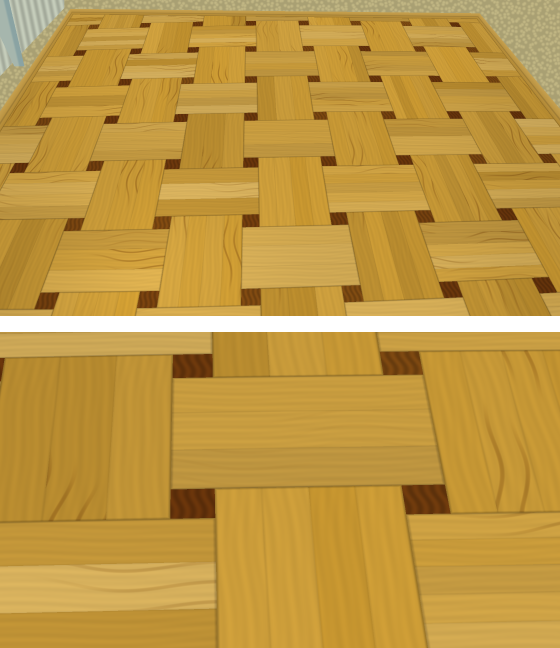
Top: the whole. Bottom: its middle third, enlarged.
Reproduce this pattern procedurally as a Shadertoy shader.

```glsl
// Basket-weave parquet floor with dark corner squares, seen in perspective in a room.

const float SAMPLES = 3.0;        // antialiasing grid per side
const float HALF_INLAY = 0.095;   // half side of a dark square, in blocks
const vec3 GOLD = vec3(0.78, 0.59, 0.19);
const vec3 PALE = vec3(0.82, 0.68, 0.37);
const vec3 TAN = vec3(0.65, 0.48, 0.14);
const vec3 VEIN = vec3(0.52, 0.33, 0.08);
const vec3 WALNUT = vec3(0.38, 0.19, 0.04);
const vec3 WALL = vec3(0.72, 0.68, 0.49);
const vec3 ENAMEL = vec3(0.76, 0.79, 0.72);
const vec3 STEEL = vec3(0.54, 0.64, 0.64);

float hash(vec2 p) {
    vec3 q = fract(p.xyx * vec3(0.1031, 0.1030, 0.0973));
    q += dot(q, q.yzx + 33.33);
    return fract((q.x + q.y) * q.z);
}

// Distance to the nearest scattered point.
float cellular(vec2 p) {
    vec2 cell = floor(p);
    float nearest = 2.0;
    for (int j = -1; j <= 1; j++)
        for (int i = -1; i <= 1; i++) {
            vec2 c = cell + vec2(i, j);
            vec2 point = c + vec2(hash(c), hash(c + 57.0));
            nearest = min(nearest, length(p - point));
        }
    return nearest;
}

// Signed distance to the line a-b.
float lineSide(vec2 p, vec2 a, vec2 b) {
    vec2 d = normalize(b - a);
    return dot(p - a, vec2(-d.y, d.x));
}

// Canvas to floor blocks: perspective with a slight lens bend.
vec2 floorCoords(vec2 p) {
    float dx = p.x - 0.794, y = p.y - 0.074;
    float tilt = -0.010 - 0.0216 * y;
    float bend = 0.026 - 0.0476 * y;
    float depth = p.y - dx * (tilt + bend * dx) + 0.8565;
    float u = dx / (0.1805 * (p.y + 0.8565));
    return vec2(u * (1.0 + 0.003 * u * u), 11.574 / depth - 6.4435);
}

// One block of glued strips; q.x runs along the grain.
vec3 woodBlock(vec2 q, vec2 id, bool crosswise) {
    float seed = hash(id + 20.0);
    float count = 3.0 + floor(3.0 * hash(id + 41.0));
    float across = (q.y / (1.0 - 2.0 * HALF_INLAY) + 0.5) * count;
    float strip = floor(across);
    float tone = hash(id * 7.0 + strip * 3.7 + 90.0);
    float phase = 40.0 * tone + 9.0 * seed;

    float paleness = crosswise ? 0.2 + 0.75 * tone : 0.28 * tone;
    vec3 col = mix(GOLD, PALE, paleness);
    col = mix(col, TAN, 0.55 * smoothstep(0.5, 1.0, hash(id + strip * 5.3 + 130.0)));

    // Layered sines: fine fibres and wandering veins
    float sway = sin(q.x * 4.0 + phase) + 0.5 * sin(q.x * 9.0 - phase);
    float fibre = sin(q.y * 150.0 + 2.0 * sway) + sin(q.y * 83.0 + q.x * 5.0 + phase);
    float vein = smoothstep(0.72, 1.0, sin(q.y * 55.0 + 2.2 * sway + phase));
    float patch_ = smoothstep(-0.2, 1.0, sin(q.x * 3.0 + q.y * 4.0 + phase * 2.0));
    col *= 1.0 + 0.014 * fibre + 0.05 * (seed - 0.5);
    col = mix(col, VEIN, 0.5 * vein * patch_ * smoothstep(0.4, 0.9, fract(tone * 7.0)));

    // Joints between strips and around the block
    float joint = abs(fract(across + 0.5) - 0.5) / count;
    float rim = min(0.5 - HALF_INLAY - abs(q.y), 0.5 + HALF_INLAY - abs(q.x));
    col *= 1.0 - 0.06 * (1.0 - smoothstep(0.0, 0.012, joint));
    return col * (1.0 - 0.2 * (1.0 - smoothstep(0.0, 0.014, rim)));
}

vec3 parquet(vec2 uv) {
    vec2 cell = floor(uv);
    vec2 f = uv - cell - 0.5;
    bool crosswise = mod(cell.x + cell.y, 2.0) < 0.5;
    vec2 q = crosswise ? f : f.yx;
    float edge = 0.5 - HALF_INLAY;
    if (abs(q.y) > edge) {
        if (abs(q.x) > edge) {
            vec2 corner = floor(uv + 0.5);
            float grain = sin(uv.x * 130.0 + 2.0 * sin(uv.y * 25.0));
            return mix(WALNUT, VEIN, 0.65 * pow(hash(corner + 70.0), 2.0)) * (1.0 + 0.1 * grain);
        }
        // The neighbouring block reaches into this cell
        float toward = sign(q.y);
        cell += toward * (crosswise ? vec2(0.0, 1.0) : vec2(1.0, 0.0));
        q = vec2(q.y - toward, q.x);
        crosswise = !crosswise;
    }
    return woodBlock(q, cell, crosswise);
}

vec3 wallAndRadiator(vec2 p) {
    vec3 col = WALL * (1.05 - 0.13 * smoothstep(0.1, 0.6, cellular(p * 75.0)));
    float fins = lineSide(p, vec2(0.204, 0.025), vec2(0.07, 0.167));
    float panel = lineSide(p, vec2(0.028, 0.0), vec2(0.076, 0.204));
    if (fins > 0.0 && p.x < 0.204)
        col = ENAMEL * (0.93 + 0.09 * sin((p.x - 0.2 * p.y) * 270.0));
    if (panel > 0.0 && p.y < 0.21 && p.y < 0.115 + 2.1 * p.x)
        col = mix(STEEL, ENAMEL, smoothstep(0.012, 0.02, panel) * 0.5);
    return col;
}

vec3 room(vec2 p) {
    float left = lineSide(p, vec2(0.220, 0.032), vec2(0.0, 0.352));
    float right = lineSide(p, vec2(1.778, 0.352), vec2(1.521, 0.046));
    float back = lineSide(p, vec2(1.521, 0.042), vec2(0.220, 0.028));
    float outside = max(max(left, right), back);
    if (outside > 0.0) return wallAndRadiator(p);

    // Skirting board widens toward the viewer
    float board = -outside / (0.015 + 0.055 * p.y);
    if (board < 1.0) {
        float groove = smoothstep(0.12, 0.0, abs(board - 0.6));
        return mix(PALE, TAN, 0.25 + 0.5 * board) * (1.0 - 0.15 * groove - 0.2 * smoothstep(0.88, 1.0, board));
    }
    vec2 glare = (p - vec2(0.55, 0.88)) / vec2(0.35, 0.3);
    float light = 0.96 + 0.07 * exp(-dot(glare, glare)) + 0.04 * smoothstep(0.0, 0.5, p.x);
    light -= 0.06 * smoothstep(1.3, 1.78, p.x);
    return parquet(floorCoords(p)) * light;
}

void mainImage(out vec4 fragColor, in vec2 fragCoord) {
    vec3 sum = vec3(0.0);
    for (float j = 0.5; j < SAMPLES; j++)
        for (float i = 0.5; i < SAMPLES; i++) {
            vec2 pos = fragCoord - 0.5 + vec2(i, j) / SAMPLES;
            sum += room(vec2(pos.x, iResolution.y - pos.y) / iResolution.y);
        }
    fragColor = vec4(sum / (SAMPLES * SAMPLES), 1.0);
}
```
